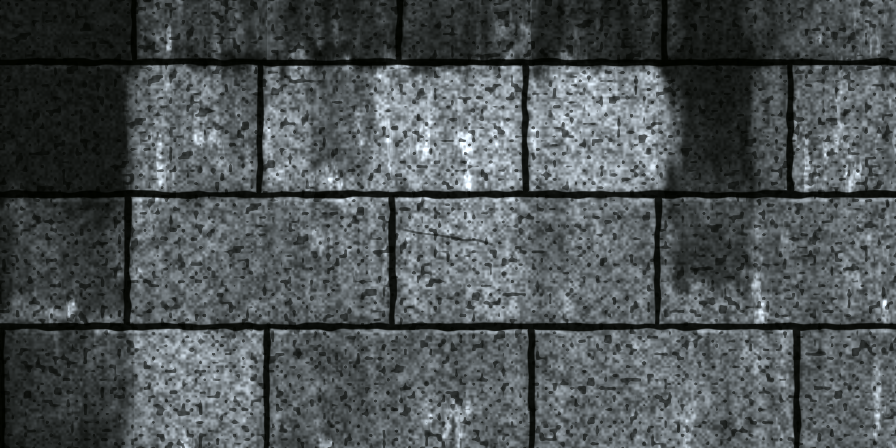
A Shadertoy shader for this texture:

```glsl
// Weathered concrete block wall with dark joints, soot and pale mineral runs.

const vec2 BLOCK = vec2(0.592, 0.295);      // block size, canvas height = 1
const float BASE_DROP = 0.024;              // lowest joint, below the canvas
const vec3 SOOT_COLOR = vec3(0.06, 0.07, 0.06);
const vec3 PALE_COLOR = vec3(0.64, 0.68, 0.71);

// Broad stains: left, bottom, right, top, with the tone each one adds
const int STAINS = 11;
const vec4 STAIN_BOX[STAINS] = vec4[STAINS](
    vec4(-0.2, 0.85, 2.2, 1.2), vec4(0.33, 0.88, 0.62, 1.2),
    vec4(1.75, 0.86, 2.2, 1.2), vec4(-0.2, 0.31, 0.28, 1.2),
    vec4(-0.2, 0.56, 0.31, 0.87), vec4(0.70, 0.62, 0.82, 0.87),
    vec4(1.50, 0.36, 1.69, 0.88), vec4(0.59, 0.56, 1.50, 0.86),
    vec4(0.89, 0.28, 1.17, 0.55), vec4(0.30, 0.03, 0.57, 0.26),
    vec4(-0.2, -0.2, 0.28, 0.27));
const float STAIN_TONE[STAINS] = float[STAINS](
    -0.25, 0.15, 0.15, -0.17, -0.12, -0.22, -0.22, 0.13, 0.09, 0.11, -0.13);

float hash(vec2 p) {
    return fract(sin(dot(p, vec2(127.1, 311.7))) * 43758.5);
}

float noise(vec2 p) {
    vec2 i = floor(p), f = fract(p);
    f = f * f * (3.0 - 2.0 * f);
    return mix(mix(hash(i), hash(i + vec2(1, 0)), f.x),
               mix(hash(i + vec2(0, 1)), hash(i + vec2(1, 1)), f.x), f.y);
}

float fbm(vec2 p) {
    float sum = 0.0, amp = 0.5;
    for (int i = 0; i < 4; i++) {
        sum += amp * noise(p);
        p = p * 2.03 + 17.3;
        amp *= 0.5;
    }
    return sum / 0.9375;
}

// Soft-edged rectangle, 1 inside
float softBox(vec2 p, vec4 box, float soft) {
    vec2 inside = smoothstep(box.xy - soft, box.xy + soft, p)
                * (1.0 - smoothstep(box.zw - soft, box.zw + soft, p));
    return inside.x * inside.y;
}

// Running bond: xy = position in the block, zw = block index
vec4 blockCell(vec2 p) {
    float row = floor((p.y + BASE_DROP) / BLOCK.y);
    float shift = 0.296 * mod(row, 2.0) - 0.007 + 0.01 * cos(row * 2.094);
    vec2 grid = (p + vec2(-shift, BASE_DROP)) / BLOCK;
    return vec4(fract(grid) * BLOCK, floor(grid));
}

// Large stains with ragged, streaked edges
float stainTone(vec2 p) {
    vec2 ragged = vec2(fbm(p * vec2(24.0, 7.0)), fbm(p * vec2(30.0, 9.0) + 40.0)) - 0.5;
    vec2 q = p + ragged * vec2(0.07, 0.12);
    float tone = 0.0;
    for (int i = 0; i < STAINS; i++)
        tone += STAIN_TONE[i] * softBox(q, STAIN_BOX[i], 0.025);
    return tone;
}

// Water runs, stretched downwards
float streakTone(vec2 p) {
    float wide = noise(vec2(p.x * 13.0, p.y * 1.8)) - 0.5;
    float fine = noise(vec2(p.x * 48.0, p.y * 4.0)) - 0.5;
    return 0.12 * wide + 0.10 * fine;
}

// White mineral crust, thickest towards the foot of each block
float crust(vec2 p, float height) {
    float runs = fbm(p * vec2(45.0, 13.0) + 9.0);
    float patches = smoothstep(0.4, 0.75, noise(p * vec2(7.0, 4.0) + 3.0));
    float foot = 1.0 - smoothstep(0.02, 0.8 * BLOCK.y, height);
    return smoothstep(0.56, 0.76, runs) * patches * (0.35 + 0.65 * foot);
}

// Coarse aggregate as a brightness factor, with scattered pits
float grain(vec2 p) {
    float grit = 0.55 * noise(p * 165.0) + 0.45 * noise(p * 83.0 + 31.0);
    float pits = smoothstep(0.68, 0.86, noise(p * 105.0 + 71.0));
    return (0.46 + 1.2 * grit) * (1.0 - 0.55 * pits);
}

void mainImage(out vec4 fragColor, in vec2 fragCoord) {
    vec2 p = fragCoord / iResolution.y;
    float blur = max(0.003, 1.0 / iResolution.y);

    // Block layout with slightly crooked edges
    vec2 crooked = vec2(noise(p * 38.0), noise(p * 38.0 + 50.0)) - 0.5;
    vec4 cell = blockCell(p + 0.005 * crooked);
    vec2 edge = min(cell.xy, BLOCK - cell.xy);
    float below = BLOCK.y - cell.y;

    // Block face
    float halfBlock = step(0.5 * BLOCK.x, cell.x);
    float tone = 0.375 + stainTone(p) + streakTone(p);
    tone += 0.08 * (hash(cell.zw + vec2(0.37 * halfBlock, 0.0)) - 0.5);
    tone += 0.16 * (fbm(p * 9.0) - 0.5);
    tone = max(tone, 0.085);
    tone += 0.32 * crust(p, cell.y) * smoothstep(0.08, 0.35, tone);
    tone *= grain(p);

    // Pale ledge under each course, then a faint hairline crack
    float ledge = smoothstep(0.005, 0.009, below) * (1.0 - smoothstep(0.012, 0.019, below));
    tone += 0.24 * ledge * smoothstep(0.3, 0.7, noise(p * vec2(17.0, 3.0))) * min(1.0, tone * 3.0);
    float crackY = 0.487 - 0.14 * (p.x - 0.88) + 0.008 * (noise(p * 30.0) - 0.5);
    float crack = 1.0 - smoothstep(0.001, 0.001 + blur, abs(p.y - crackY));
    tone *= 1.0 - 0.45 * crack * softBox(p, vec4(0.9, 0.4, 1.1, 0.55), 0.02);

    // Joints: grimy margin and dark gap of uneven width
    float gapWidth = 0.003 + 0.004 * noise(p * 26.0 + 8.0);
    float gap = 1.0 - smoothstep(gapWidth, gapWidth + 1.3 * blur, min(edge.x, edge.y));
    float grime = 1.0 - smoothstep(0.0, 0.022, min(edge.x, edge.y));
    tone *= (1.0 - 0.25 * grime) * (1.0 - 0.86 * gap);

    vec3 color = mix(SOOT_COLOR, PALE_COLOR, (tone - 0.065) / 0.6);
    fragColor = vec4(clamp(color, 0.0, 1.0), 1.0);
}
```
